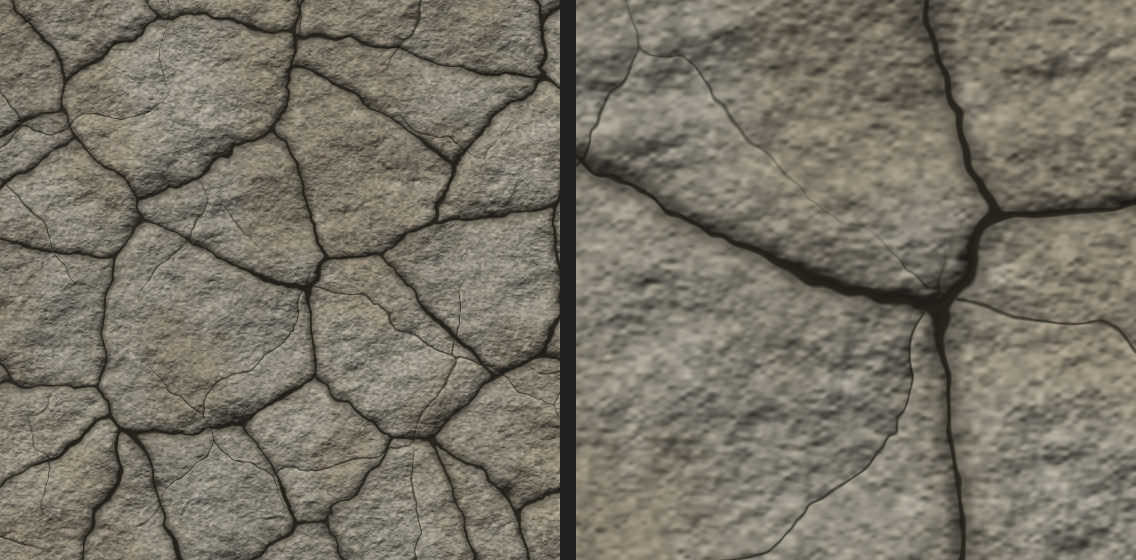
Left, the full canvas; right, a detail of the centre.
A WebGL 2 fragment shader for this texture:

```glsl
#version 300 es
precision highp float;
// Weathered rock wall: irregular stones from a weighted Voronoi diagram,
// split by hairline fissures and roughened by layered noise. The relief is
// lit from above by its slope, then stained and darkened in the joints.

uniform vec2 u_resolution;
out vec4 fragColor;

const vec2 LIGHT = vec2(-0.35, 0.94);
const vec3 GREY = vec3(0.525, 0.508, 0.462);
const vec3 BROWN = vec3(0.485, 0.448, 0.385);
const vec3 JOINT = vec3(0.125, 0.115, 0.090);

struct Stone {
    float border;  // distance to the nearest border
    float tone;    // random value per stone
    vec2 inward;   // direction away from that border
};

vec3 hash3(vec2 cell, uint seed) {
    uvec3 v = uvec3(uvec2(ivec2(cell)), seed) * 1664525u + 1013904223u;
    v.x += v.y * v.z; v.y += v.z * v.x; v.z += v.x * v.y;
    v ^= v >> 16u;
    v.x += v.y * v.z; v.y += v.z * v.x; v.z += v.x * v.y;
    return vec3(v >> 8u) / 16777216.0;
}

float noise(vec2 p) {
    vec2 i = floor(p), f = fract(p);
    f = f * f * (3.0 - 2.0 * f);
    float low = mix(hash3(i, 1u).x, hash3(i + vec2(1, 0), 1u).x, f.x);
    float high = mix(hash3(i + vec2(0, 1), 1u).x, hash3(i + vec2(1, 1), 1u).x, f.x);
    return mix(low, high, f.y);
}

float fbm(vec2 p, int octaves, float gain) {
    float sum = 0.0, amp = 0.5;
    for (int i = 0; i < octaves; i++) {
        sum += amp * noise(p);
        p = mat2(1.6, 1.2, -1.2, 1.6) * p + 7.3;
        amp *= gain;
    }
    return sum;
}

vec2 warp(vec2 p, float freq, float amount) {
    return p + amount * (vec2(noise(p * freq), noise(p * freq + 31.7)) - 0.5);
}

// Weighted Voronoi cell; a high k keeps the corners sharp
Stone stoneAt(vec2 p, float scale, float spread, float k, uint seed) {
    p *= scale;
    vec2 base = floor(p), home = base, nearest = vec2(0);
    float best = 1e5, tone = 0.0;
    for (int n = 0; n < 25; n++) {
        vec2 cell = base + vec2(n % 5 - 2, n / 5 - 2);
        vec3 h = hash3(cell, seed);
        vec2 r = cell + h.xy - p;
        float d = dot(r, r) - spread * h.z;
        if (d < best) { best = d; home = cell; nearest = r; tone = h.z; }
    }
    float sum = 1e-9;
    vec2 push = vec2(0);
    for (int n = 0; n < 25; n++) {
        if (n == 12) continue;
        vec2 cell = home + vec2(n % 5 - 2, n / 5 - 2);
        vec3 h = hash3(cell, seed);
        vec2 r = cell + h.xy - p;
        float across = max(length(r - nearest), 0.05);
        float gap = max(dot(r, r) - spread * h.z - best, 0.0) / (2.0 * across);
        float near = exp(-k * gap);
        sum += near;
        push -= near * (r - nearest) / across;
    }
    return Stone(max(-log(sum) / k, 0.0) / scale, fract(tone * 57.0), push / sum);
}

// Rough surface with chipped steps along the contours of a soft noise
float roughness(vec2 p, float chips) {
    float t = 5.0 * fbm(p * 5.0 + 11.0, 4, 0.5);
    float ledges = floor(t) + smoothstep(0.84, 1.0, fract(t));
    return 0.004 * chips * ledges + 0.047 * fbm(p * vec2(8.0, 10.0), 6, 0.56);
}

void main() {
    vec2 p = gl_FragCoord.xy / u_resolution.y;
    float pixel = 1.0 / u_resolution.y;
    vec2 q = warp(warp(warp(p, 9.0, 0.036), 34.0, 0.013), 95.0, 0.004);
    Stone stone = stoneAt(q + 0.7, 4.1, 0.36, 75.0, 5u);
    Stone split = stoneAt(warp(q, 14.0, 0.035) + 2.5, 3.6, 0.2, 260.0, 8u);
    float cracked = smoothstep(0.36, 0.64, noise(p * 5.0 + 23.0));

    // Slope of the rough surface, the rounded borders and the fissures
    float reach = 0.0011;
    float chips = smoothstep(0.3, 0.75, noise(p * 6.0 + 47.0));
    float bevel = mix(0.005, 0.020, noise(p * 8.0 + 71.0));
    vec2 slope = vec2(roughness(p + vec2(reach, 0), chips),
                      roughness(p + vec2(0, reach), chips)) - roughness(p, chips);
    slope = slope / reach + 0.8 * exp(-stone.border / bevel) * stone.inward
        + 0.6 * cracked * exp(-split.border / 0.006) * split.inward;
    float facing = -dot(slope, LIGHT);

    // Mineral colour: brown stains, pale patches and fine grain
    float stain = smoothstep(0.35, 0.62, fbm(p * 6.0 + 61.0, 3, 0.5));
    stain = max(stain, 0.9 * exp(-stone.border / 0.016));
    vec3 color = mix(GREY, BROWN, 0.75 * stain);
    color *= 0.97 + 0.06 * stone.tone;
    color *= 1.0 + 0.30 * (noise(p * vec2(210.0, 260.0)) - 0.5);
    color += 0.07 * smoothstep(0.56, 0.78, fbm(p * 30.0 + 5.0, 3, 0.5));

    // Relief light with compressed highlights, then contact shade
    float light = facing > 0.0 ? 0.48 * facing / (1.0 + 1.1 * facing) : 0.55 * facing;
    color *= clamp(1.02 + light, 0.35, 1.35);
    color *= mix(0.66, 1.0, smoothstep(0.0, 0.016, stone.border));

    // Dark joints of uneven width and hairline fissures
    float open = noise(p * 10.0 + 3.0);
    float width = 0.0005 + 0.0042 * open * open;
    float gap = 1.0 - smoothstep(width * 0.5, width + 0.9 * pixel + 0.0006, stone.border);
    float hair = 1.0 - smoothstep(0.0, 0.0012 + 0.8 * pixel, split.border);
    color = mix(color, JOINT, max(mix(0.75, 0.95, open) * gap, 0.65 * hair * cracked));
    fragColor = vec4(color, 1.0);
}
```
